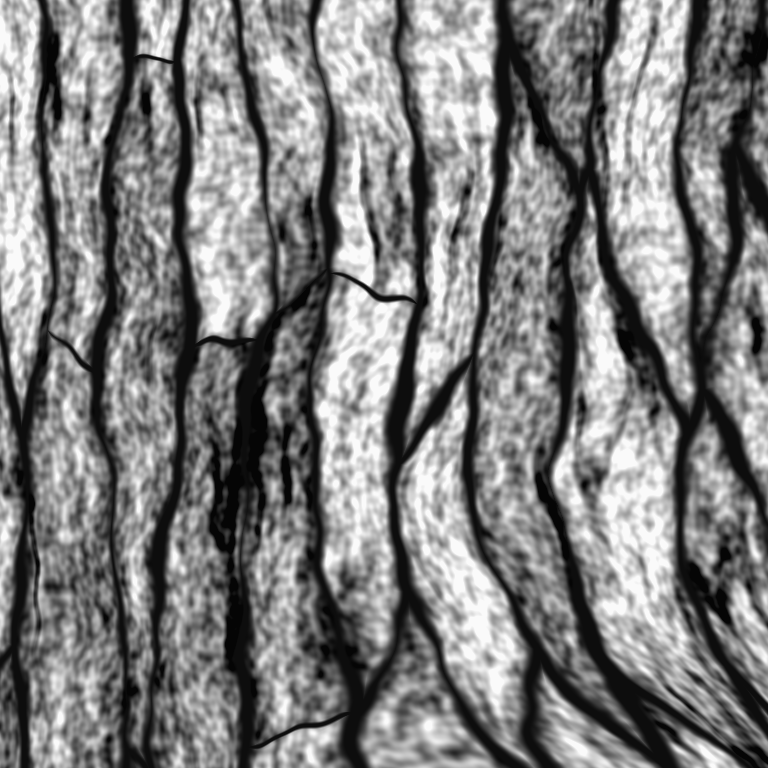
Give the GLSL for this texture, as a three.js fragment shader.

```glsl
varying vec2 vUv;

#define PLATE_SCALE vec2(9.0, 1.5)
#define PLATE_JITTER 0.85
#define CRACK_WIDTH 0.0075
#define CRACK_SOFTNESS 0.006
#define BASE_TONE 0.67
#define PLATE_CONTRAST 0.36
#define STREAK_CONTRAST 0.34
#define GRAIN_CONTRAST 0.50
#define FINE_CONTRAST 0.38
#define CRACK_TONE 0.05
#define ROOT_FLARE 1.5

vec2 hash2(vec2 cell) {
  vec2 k = vec2(dot(cell, vec2(127.1, 311.7)), dot(cell, vec2(269.5, 183.3)));
  return fract(sin(k) * 43758.545);
}

vec2 gradientAt(vec2 cell) {
  float angle = 6.28318 * hash2(cell).x;
  return vec2(cos(angle), sin(angle));
}

// Gradient noise, roughly -0.7 to 0.7
float noise(vec2 p) {
  vec2 i = floor(p), f = fract(p);
  vec2 u = f * f * f * (f * (f * 6.0 - 15.0) + 10.0);
  vec2 e = vec2(0.0, 1.0);
  float low = mix(dot(gradientAt(i), f),
                  dot(gradientAt(i + e.yx), f - e.yx), u.x);
  float high = mix(dot(gradientAt(i + e.xy), f - e.xy),
                   dot(gradientAt(i + e.yy), f - e.yy), u.x);
  return mix(low, high, u.y);
}

// Bends the vertical fibres and spreads them near the lower right
vec2 bendFibres(vec2 p) {
  float drop = max(0.0, 0.32 - p.y);
  p.x -= ROOT_FLARE * drop * drop * smoothstep(0.4, 0.9, p.x);
  p.x += 0.075 * noise(p * vec2(2.2, 2.0) + 3.7);
  p.x += 0.022 * noise(p * vec2(6.0, 6.5) + 11.3);
  return p;
}

vec2 plateCentre(vec2 cell) {
  return cell + 0.5 + PLATE_JITTER * (hash2(cell + 17.0) - 0.5);
}

// Stretched Voronoi plates: x = border distance in canvas units, y = plate value
vec2 barkPlates(vec2 p) {
  vec2 q = p * PLATE_SCALE;
  vec2 home = floor(q), nearestCell = home, nearest = vec2(8.0);
  for (int j = -1; j <= 1; j++) {
    for (int i = -1; i <= 1; i++) {
      vec2 cell = home + vec2(float(i), float(j));
      vec2 offset = plateCentre(cell) - q;
      if (dot(offset, offset) < dot(nearest, nearest)) {
        nearest = offset;
        nearestCell = cell;
      }
    }
  }
  float border = 1.0;
  for (int j = -2; j <= 2; j++) {
    for (int i = -2; i <= 2; i++) {
      if (i == 0 && j == 0) continue;
      vec2 offset = plateCentre(nearestCell + vec2(float(i), float(j))) - q;
      vec2 normal = normalize(offset - nearest);
      vec2 slope = normal * PLATE_SCALE;
      float dist = dot(0.5 * (offset + nearest), normal) / length(slope);
      // Cracks across the fibres are thinner
      float upright = abs(slope.x) / length(slope);
      border = min(border, dist / mix(0.3, 1.0, smoothstep(0.4, 0.95, upright)));
    }
  }
  return vec2(border, hash2(nearestCell + 5.0).y);
}

void main() {
  vec2 p = bendFibres(vUv);
  vec2 ragged = p + 0.010 * vec2(noise(p * vec2(24.0, 17.0)),
                                 2.0 * noise(p * vec2(20.0, 15.0) + 40.0));
  vec2 plate = barkPlates(ragged);

  // Plate face: broad tone, fibres and crumbly grain
  float tone = BASE_TONE + PLATE_CONTRAST * (plate.y - 0.5);
  tone += 0.22 * noise(p * vec2(6.0, 4.0) + 21.0);
  tone += STREAK_CONTRAST * noise(ragged * vec2(34.0, 6.0) + 8.0);
  tone += GRAIN_CONTRAST * noise(ragged * vec2(56.0, 31.0) + 60.0);
  tone += FINE_CONTRAST * noise(p * vec2(98.0, 74.0) + 90.0);

  // Shaded shoulders and thin secondary fissures
  tone -= 0.24 * (1.0 - smoothstep(0.0, 0.036, plate.x));
  float fissure = abs(noise(ragged * vec2(15.0, 2.6) + 31.0));
  float fissureMask = smoothstep(-0.1, 0.25, noise(p * vec2(7.0, 5.0) + 70.0));
  tone -= 0.50 * fissureMask * (1.0 - smoothstep(0.02, 0.13, fissure));

  // Deep cracks of changing width
  float width = CRACK_WIDTH * (1.0 + 1.5 * noise(p * vec2(9.0, 5.0) + 50.0));
  float face = smoothstep(width - CRACK_SOFTNESS, width + CRACK_SOFTNESS, plate.x);
  tone = mix(CRACK_TONE, tone, face);

  gl_FragColor = vec4(vec3(clamp(tone, 0.02, 0.98)), 1.0);
}
```
